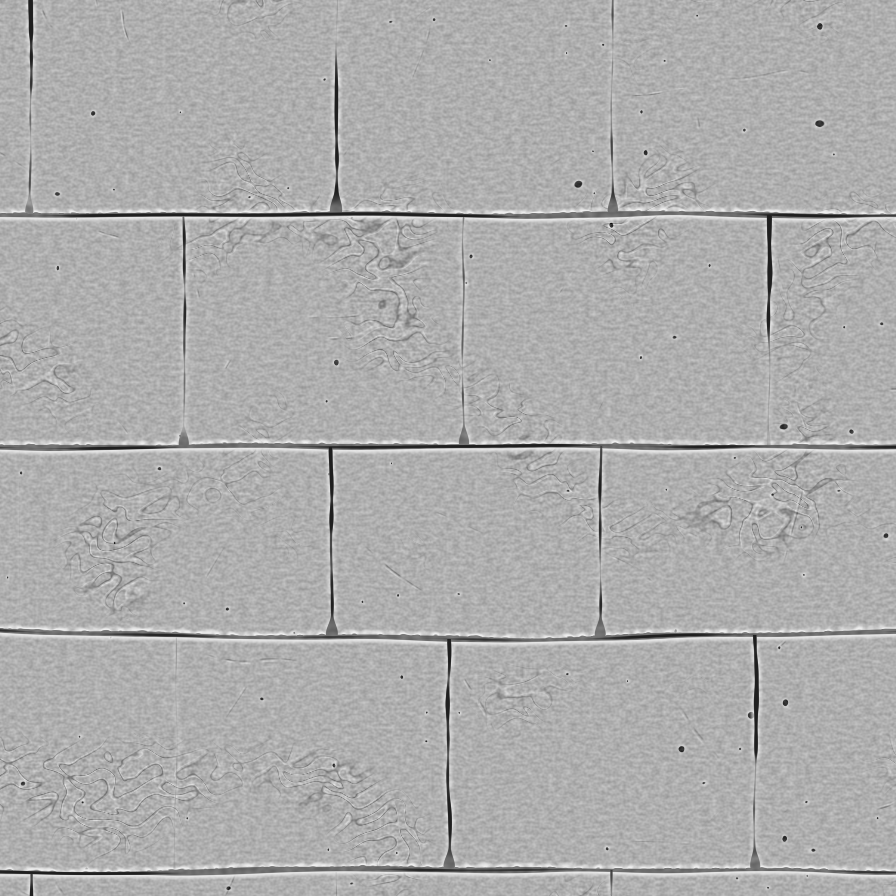
Write a Shadertoy shader that draws this texture map.

```glsl
#define STONE_TONE 0.685
#define MORTAR_TONE 0.43
#define CRACK_TONE 0.12
#define EDGE_TONE 0.95
#define BED_HALF 0.0027
#define JOINT_HALF 0.0021
#define EDGE_WIDTH 0.0065
#define LEDGE_WOBBLE 0.004
#define GRAIN 0.13
#define PIT_CELLS 26.0
#define SCRATCH_CELLS 8.0
#define PI 3.14159

// Courses run bottom to top; the last one wraps around the canvas.
const float LEDGE_Y[4] = float[4](0.027, 0.296, 0.501, 0.760);
const float LEDGE_BOW[4] = float[4](0.001, -0.009, 0.001, 0.001);
const vec3 JOINT_X[4] = vec3[4](vec3(.196, .501, .843), vec3(.022, .369, .671),
                                vec3(.205, .517, .858), vec3(.034, .376, .683));
// Joint strength near the top and the foot of each course.
const vec3 JOINT_TOP[4] = vec3[4](vec3(.25, .8, 1.), vec3(.12, 1., .6),
                                  vec3(.6, .5, 1.1), vec3(.9, .3, .5));
const vec3 JOINT_FOOT[4] = vec3[4](vec3(.2, .8, .45), vec3(.08, .65, .6),
                                   vec3(.55, .45, .25), vec3(.4, 1., .45));

vec2 hash2(vec2 p) {
    vec3 q = fract(p.xyx * vec3(.1031, .1030, .0973));
    q += dot(q, q.yzx + 33.33);
    return fract((q.xx + q.yz) * q.zy);
}

float cornerSlope(vec2 cell, vec2 offset) {
    float a = 2.0 * PI * hash2(cell + 71.0).x;
    return dot(vec2(cos(a), sin(a)), offset);
}

float gradNoise(vec2 p) {
    vec2 i = floor(p), f = p - i;
    vec2 u = f * f * f * (f * (f * 6.0 - 15.0) + 10.0), e = vec2(1, 0);
    return mix(mix(cornerSlope(i, f), cornerSlope(i + e, f - e), u.x),
               mix(cornerSlope(i + e.yx, f - e.yx), cornerSlope(i + 1.0, f - 1.0), u.x), u.y);
}

float cover(float d, float px) { return 1.0 - smoothstep(-px, px, d); }

float ledge(int i, float x) {
    float wobble = gradNoise(vec2(x * 6.0, float(i) * 5.3 + 0.5));
    return LEDGE_Y[i] + LEDGE_BOW[i] * sin(PI * x) + LEDGE_WOBBLE * wobble;
}

// Dark pinholes with a pale rim, as a tone offset.
float pits(vec2 uv, float px) {
    vec2 p = uv * PIT_CELLS, id = floor(p);
    vec2 place = hash2(id + 13.0), kind = hash2(id + 47.0);
    vec2 q = fract(p) - 0.5 - 0.6 * (place - 0.5);
    q.x *= mix(0.7, 1.5, kind.y);
    q += 0.02 * gradNoise(uv * 160.0);
    float d = (length(q) - mix(0.025, 0.1, pow(place.x, 4.0))) / PIT_CELLS;
    float rim = 1.0 - smoothstep(0.0, 0.004, d);
    return step(kind.x, 0.13) * mix(0.1 * rim, -0.48, cover(d, px));
}

// Long shallow scratches, each a dark line beside a light one.
float scratches(vec2 uv, float px) {
    vec2 p = uv * SCRATCH_CELLS + 0.12 * gradNoise(uv * 13.0);
    float tone = 0.0;
    for (int k = 0; k < 9; k++) {
        vec2 id = floor(p) + vec2(k % 3 - 1, k / 3 - 1);
        vec2 kind = hash2(id + 29.0), shape = hash2(id + 91.0);
        vec2 q = p - id - hash2(id + 5.0);
        float a = PI * shape.x, halfLength = mix(0.08, 0.5, shape.y * shape.y);
        q = vec2(cos(a) * q.x + sin(a) * q.y, cos(a) * q.y - sin(a) * q.x);
        float ends = 1.0 - smoothstep(0.6, 1.0, abs(q.x) / halfLength);
        float across = q.y / SCRATCH_CELLS;
        float groove = cover(abs(across) - 0.0006, px) - 0.6 * cover(abs(across - 0.002) - 0.0007, px);
        tone -= step(kind.x, 0.6) * mix(0.08, 0.2, kind.y) * ends * groove;
    }
    return tone * smoothstep(-0.25, 0.2, gradNoise(uv * 65.0));
}

float stone(vec2 uv, float px) {
    float grain = gradNoise(uv * vec2(105, 235) + gradNoise(uv * 18.0)) * 0.7
                + gradNoise(uv * vec2(290, 330) + 9.4) * 0.6;
    float vein = gradNoise(uv * vec2(34, 58) + 1.6 * gradNoise(uv * 24.0));
    float worn = smoothstep(0.08, 0.45, gradNoise(uv * 6.5 + 3.7));
    float wisps = 0.5 * cover(abs(vein - 0.12) - 0.03, 0.03) - cover(abs(vein) - 0.035, 0.035);
    return STONE_TONE + GRAIN * grain * (1.0 + 0.5 * worn) + 0.17 * worn * wisps
         + scratches(uv, px) + pits(uv, px);
}

void mainImage(out vec4 fragColor, in vec2 fragCoord) {
    vec2 uv = fragCoord / iResolution.xy;
    float px = 0.7 / iResolution.y;

    // Find the course and its two ledges.
    int row = 3;
    float lower = ledge(3, uv.x) - 1.0, upper = ledge(0, uv.x);
    for (int i = 0; i < 4; i++) {
        float y = ledge(i, uv.x);
        if (uv.y > y) {
            row = i;
            lower = y;
            upper = ledge((i + 1) % 4, uv.x) + (i == 3 ? 1.0 : 0.0);
        }
    }
    float above = uv.y - lower, below = upper - uv.y;
    float rise = above / (upper - lower);
    bool upperSide = above < below;
    float bed = upperSide ? above : -below;
    float seed = float(upperSide ? row : (row + 1) % 4) * 3.7 + 0.4;
    float chip = gradNoise(uv * vec2(110, 150));
    float ragged = clamp(0.8 + 1.3 * chip, 0.0, 1.0);

    // Bed joint: mortar, pale lips and a broken dark crack.
    float bedHalf = BED_HALF * (0.9 + 0.8 * gradNoise(vec2(uv.x * 9.0, seed)));
    float bedDist = abs(bed) - bedHalf - (upperSide ? 0.003 * max(chip, 0.0) : 0.0);
    float lip = (1.0 - smoothstep(0.0, EDGE_WIDTH, bedDist)) * (upperSide ? ragged : 0.85);
    float mortar = cover(bedDist, px);
    float gap = smoothstep(-0.25, 0.2, gradNoise(vec2(uv.x * 6.0, seed + 20.0)));
    float crackDist = abs(bed - 0.002 * gradNoise(vec2(uv.x * 4.0, seed + 40.0))) - 0.0016 * gap;
    float crack = cover(crackDist, px) * gap;

    // Upright joints: uneven lines that widen into a mortar foot.
    for (int j = 0; j < 3; j++) {
        float id = float(row * 3 + j) + 0.4;
        float x = JOINT_X[row][j] + 0.003 * gradNoise(vec2(uv.y * 14.0, id));
        float dx = abs(fract(uv.x - x + 0.5) - 0.5);
        float strength = mix(JOINT_FOOT[row][j], JOINT_TOP[row][j], smoothstep(0.35, 0.72, rise));
        strength *= 0.9 + 0.9 * gradNoise(vec2(uv.y * 35.0, id + 50.0));
        float foot = (1.0 - smoothstep(0.004, 0.026, above)) * smoothstep(0.1, 0.5, JOINT_FOOT[row][j]);
        float d = dx - JOINT_HALF * strength - 0.005 * foot;
        float opacity = clamp(max(1.3 * strength, foot), 0.0, 1.0);
        lip = max(lip, (1.0 - smoothstep(0.0, EDGE_WIDTH, d)) * opacity * ragged * 0.7);
        float line = cover(d, px) * opacity;
        mortar = max(mortar, line);
        crack = max(crack, line * (1.0 - foot) * smoothstep(0.15, 0.7, strength));
    }

    float tone = mix(stone(uv, px), EDGE_TONE, lip);
    tone = mix(tone, MORTAR_TONE + 0.1 * chip, mortar);
    tone = mix(tone, CRACK_TONE, crack);
    fragColor = vec4(vec3(clamp(tone, 0.0, 1.0)), 1.0);
}
```
